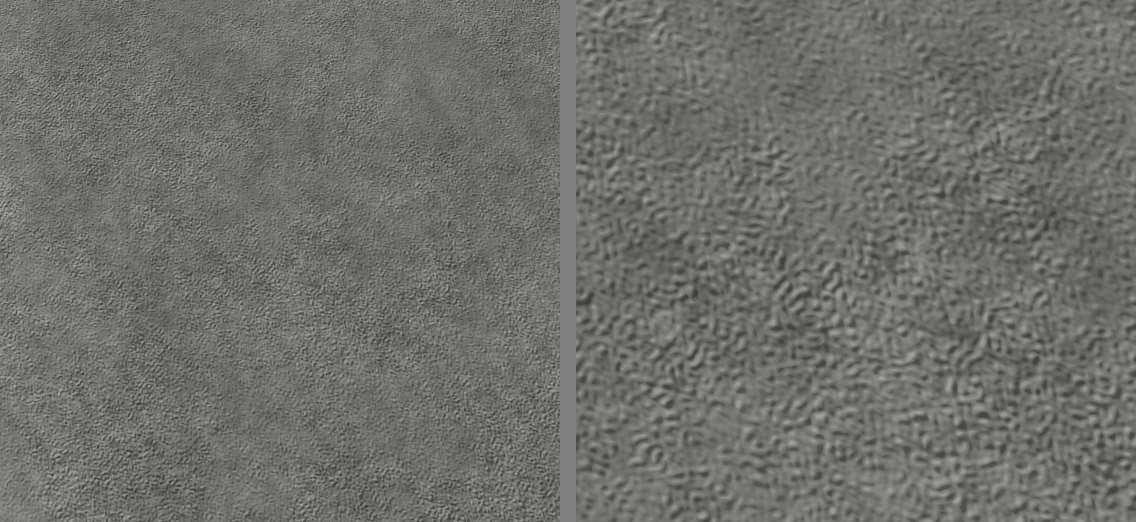
Left: the whole. Right: its middle third, enlarged.
Write a WebGL 1 fragment shader that draws this texture.

```glsl
precision highp float;

uniform vec2 u_resolution;

const vec3 STONE_TINT = vec3(1.005, 1.003, 0.968);
const float BASE_TONE = 0.434;
const float GRAIN_FREQUENCY = 112.0;
const float TILT = 0.25;
const vec2 LIGHT_DIRECTION = vec2(-0.6, 0.8);

vec2 hashGradient(vec2 cell) {
  vec3 h = fract(cell.xyx * vec3(0.1031, 0.1030, 0.0973));
  h += dot(h, h.yzx + 33.33);
  float angle = 6.28318 * fract((h.x + h.y) * h.z);
  return vec2(cos(angle), sin(angle));
}

float gradientNoise(vec2 p) {
  vec2 cell = floor(p);
  vec2 f = p - cell;
  vec2 u = f * f * f * (f * (f * 6.0 - 15.0) + 10.0);
  vec2 right = vec2(1.0, 0.0);
  vec2 up = vec2(0.0, 1.0);
  float a = dot(hashGradient(cell), f);
  float b = dot(hashGradient(cell + right), f - right);
  float c = dot(hashGradient(cell + up), f - up);
  float d = dot(hashGradient(cell + 1.0), f - 1.0);
  return mix(mix(a, b, u.x), mix(c, d, u.x), u.y);
}

vec2 rotate(vec2 p, float angle) {
  float c = cos(angle);
  float s = sin(angle);
  return vec2(c * p.x - s * p.y, s * p.x + c * p.y);
}

// Receding ground plane: grains shrink and flatten towards the top
vec2 tiltedPlane(vec2 p, float tilt) {
  float depth = 1.0 - tilt * p.y;
  return vec2((p.x - 0.5) / depth, 1.0 / (tilt * depth));
}

// Rounded pebbles parted by creases; turned layers hide the lattice
float pebbleHeight(vec2 p) {
  float n = gradientNoise(rotate(p, 0.6));
  float pebbles = sqrt(n * n + 0.002);
  return pebbles + 0.45 * gradientNoise(rotate(p, 1.9) * 1.37 + 17.3);
}

// Positive on slopes facing the light, negative in shadow
float relief(vec2 p, vec2 light, float reach) {
  return pebbleHeight(p - light * reach) - pebbleHeight(p + light * reach);
}

// Cloudy variation of how rough the surface is
float roughness(vec2 p) {
  float clouds = gradientNoise(rotate(p, 0.4) * 4.5 + 3.7)
               + 0.7 * gradientNoise(rotate(p, 1.1) * 10.0 + 21.0)
               + 0.6 * gradientNoise(rotate(p, 2.0) * 22.0 + 8.0);
  float patches = mix(0.6, 1.3, smoothstep(-0.5, 0.5, clouds));
  float calmCorner = smoothstep(0.9, 1.9, p.x + p.y);
  return patches * mix(1.05, 0.82, calmCorner);
}

// Broad changes of brightness, with light from the left edge
float ambientTone(vec2 p) {
  float drift = 0.035 * gradientNoise(rotate(p, 0.8) * 3.2 + 40.0)
              + 0.04 * gradientNoise(rotate(p, 1.5) * 8.0 + 12.0)
              + 0.055 * gradientNoise(rotate(p, 0.3) * 24.0 + 31.0);
  float leftGlow = 0.04 * exp(-p.x * 9.0);
  return drift + leftGlow;
}

// Bends strong values towards a limit and keeps weak ones
float softLimit(float value, float limit) {
  return value / sqrt(1.0 + value * value / (limit * limit));
}

void main() {
  vec2 p = gl_FragCoord.xy / u_resolution.y;
  vec2 grain = tiltedPlane(p, TILT) * GRAIN_FREQUENCY;

  float rough = roughness(p);
  float slope = relief(grain, LIGHT_DIRECTION, 0.27);
  float shade = 0.2 * slope;
  float glint = 0.1 * smoothstep(0.28, 0.65, slope);
  float crevice = 0.08 * smoothstep(0.16, 0.5, -slope);
  float clumps = 0.08 * gradientNoise(rotate(grain, 2.5) * 0.45 + 9.0);
  float dust = 0.06 * gradientNoise(rotate(grain, 1.2) * 1.6 + 61.0);

  float detail = (shade + glint - crevice + clumps + dust) * rough;
  float tone = BASE_TONE + ambientTone(p) + softLimit(detail, 0.2);
  gl_FragColor = vec4(clamp(tone * STONE_TINT, 0.0, 1.0), 1.0);
}
```
